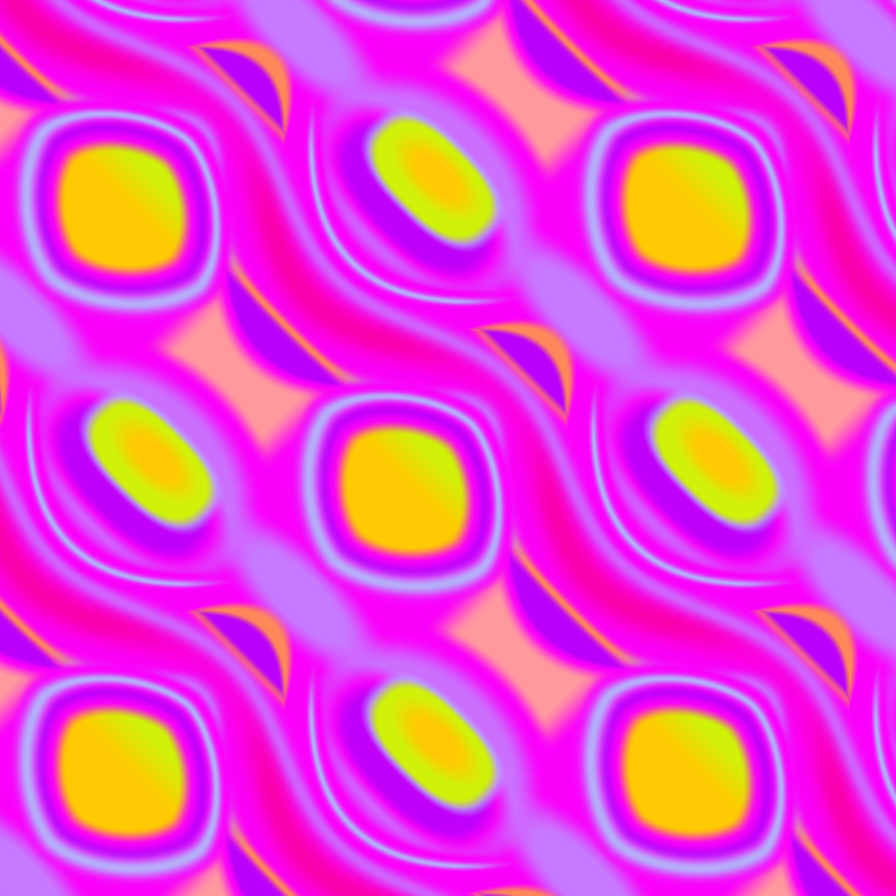
A WebGL 1 fragment shader for this pattern:

```glsl
precision highp float;
// Liquid neon marbling on a diagonal lattice: ringed discs, lime capsules,
// crescents and wavy bands. Each cell is mirrored along one diagonal and
// layered from soft bumps, ellipses and curved lines.

uniform vec2 u_resolution;

#define REPEATS 1.587
#define ORIGIN vec2(0.137, 0.768)
#define SOFT 0.012
#define MAGENTA vec3(0.98, 0.0, 0.98)
#define PURPLE vec3(0.73, 0.0, 0.98)
#define PINK vec3(0.98, 0.0, 0.67)
#define VIOLET vec3(0.78, 0.48, 1.0)
#define SKY vec3(0.71, 0.68, 0.98)
#define PEACH vec3(1.0, 0.60, 0.62)
#define ORANGE vec3(1.0, 0.58, 0.30)
#define GOLD vec3(1.0, 0.79, 0.01)
#define LIME vec3(0.81, 0.95, 0.03)

// Signed offset to the nearest repeat.
float wrap(float d) { return fract(d + 0.5) - 0.5; }

float bump(float d, float width) { return exp(-d * d / (width * width)); }

float fill(float d, float soft) { return 1.0 - smoothstep(-soft, soft, d); }

// Rounded norm: a power below 2 pinches, above 2 squares off.
float norm(vec2 p, float power) {
    p = pow(abs(p) + 1e-4, vec2(power));
    return pow(p.x + p.y, 1.0 / power);
}

// Wavy bands flowing between the rows of discs and capsules.
vec3 bands(float a, float b) {
    float wave = cos(6.28318 * a);
    vec3 col = MAGENTA;
    float pool = norm(vec2(a / 0.25, wrap(b - 0.625) / 0.085), 2.0);
    col = mix(col, VIOLET, fill(pool - 0.95, 0.4));
    float red = bump(wrap(b - 0.255 - 0.085 * wave), 0.05);
    col = mix(col, PINK, red * mix(0.3, 1.0, smoothstep(0.05, 0.32, a)));
    col = mix(col, VIOLET, 0.8 * bump(wrap(b - 0.32 - 0.065 * wave), 0.024));
    return col;
}

// Peach star, the purple crescent above it and the thread along its edge.
vec3 star(vec3 col, float a, float b) {
    float side = 0.5 - a;
    float d = wrap(b - 0.9);
    float arm = 0.058 + side * side * (d > 0.0 ? 2.0 : 0.9);
    float peach = fill(abs(d) - arm, 0.025) * fill(side - 0.185, 0.045);
    col = mix(col, PEACH, peach);
    float y = wrap(b);
    float lens = max(y - 0.075, -0.015 + 2.1 * side * side - y);
    col = mix(col, MAGENTA, fill(lens - 0.014, SOFT));
    col = mix(col, PURPLE, fill(lens, SOFT));
    float thread = wrap(b - 0.08 - 0.2 * bump(a, 0.19));
    float warm = smoothstep(0.22, 0.38, a);
    return mix(col, mix(VIOLET, ORANGE, warm), 0.9 * bump(thread, mix(0.023, 0.012, warm)));
}

// Purple dome with a thick orange cap.
vec3 dome(vec3 col, float a, float b) {
    float y = wrap(b - 0.42);
    float cap = max(-y, y - 0.075 + 3.4 * a * a);
    float rim = max(-y - 0.012, y - 0.125 + 5.2 * a * a);
    col = mix(col, ORANGE, 0.92 * fill(rim, 0.018));
    return mix(col, PURPLE, fill(cap, SOFT));
}

// Lime capsule with a gold core, resting in a purple cup and violet halo.
vec3 capsule(vec3 col, float a, float b) {
    float side = 0.5 - a;
    float y = wrap(b - 0.6);
    float halo = norm(vec2(side / 0.31, (y + 0.03) / 0.215), 2.0);
    col = mix(col, VIOLET, 0.9 * fill(halo - 0.98, 0.16));
    float glint = wrap(b - 0.31 - 1.75 * side * side);
    float reach = fill(side - 0.31, 0.06);
    col = mix(col, MAGENTA, reach * bump(abs(glint) - 0.026, 0.014));
    col = mix(col, SKY, reach * bump(glint, 0.011));
    float cup = norm(vec2(side / 0.25, (y + 0.065) / 0.125), 2.3);
    col = mix(col, MAGENTA, fill(cup - 1.1, 0.16));
    col = mix(col, PURPLE, 0.9 * fill(cup - 0.93, 0.12));
    float body = norm(vec2(side / 0.185, y / 0.1), 2.6);
    col = mix(col, SKY, 0.8 * fill(body - 1.08, 0.1));
    col = mix(col, LIME, fill(body - 0.96, 0.1));
    float core = norm(vec2(side / 0.13, (y - 0.012) / 0.062), 2.0);
    return mix(col, GOLD, fill(core - 0.85, 0.4));
}

// Gold disc inside purple, sky and magenta rings; the sky ring is uneven.
vec3 disc(vec3 col, float a, float b) {
    float y = wrap(b);
    float upper = smoothstep(-0.1, 0.15, y);
    float r = norm(vec2(a / 0.275, y / mix(0.25, 0.235, upper)), 1.6);
    col = mix(col, MAGENTA, fill(r - 1.16, 0.06));
    col = mix(col, PURPLE, 0.85 * bump(r - 0.85, 0.07));
    col = mix(col, SKY, bump(r - 1.0, mix(0.095, 0.05, upper)));
    vec3 yellow = mix(GOLD, LIME, smoothstep(0.0, 0.13, y));
    return mix(col, yellow, fill(r - 0.67, 0.085));
}

void main() {
    vec2 p = (gl_FragCoord.xy / u_resolution.y - ORIGIN) * REPEATS;
    float a = abs(wrap(p.x - p.y));
    float b = p.x + p.y;
    vec3 col = bands(a, b);
    col = star(col, a, b);
    col = dome(col, a, b);
    col = capsule(col, a, b);
    col = disc(col, a, b);
    gl_FragColor = vec4(col, 1.0);
}
```
